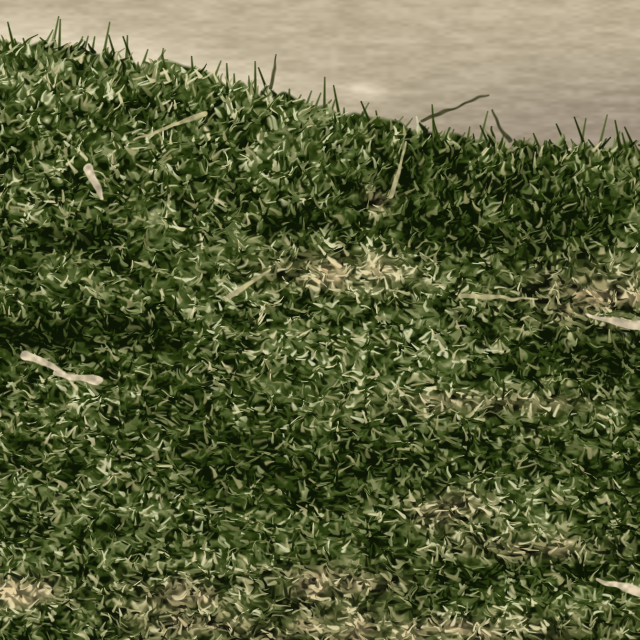
Write a WebGL 2 fragment shader that draws this texture.

```glsl
#version 300 es
precision highp float;
// Rough sunlit turf below a strip of pale pavement.
// Soft patches set shade and dryness; jittered grids of tapered blades are
// painted over noise, then a fringe along the ridge and some loose stalks.
uniform vec2 u_resolution;
out vec4 fragColor;

#define LAYERS 9
#define BLADE_WIDTH 0.0027
#define BLADE_CONTRAST 0.98
#define GROUND_CONTRAST 1.15
#define CLUMP_CONTRAST 0.42
#define BASE_TONE 0.40
#define FRINGE_CELLS 75.0
#define SOFTNESS 0.0009

const vec3 SHADOW = vec3(0.05, 0.085, 0.015);
const vec3 DEEP = vec3(0.17, 0.235, 0.06);
const vec3 LEAF = vec3(0.32, 0.375, 0.19);
const vec3 SAGE = vec3(0.52, 0.545, 0.36);
const vec3 PALE = vec3(0.87, 0.87, 0.71);
const vec3 STRAW = vec3(0.85, 0.75, 0.56);
const vec3 BONE = vec3(0.90, 0.83, 0.71);
const vec3 WOOD = vec3(0.76, 0.72, 0.54);
const vec3 DUSK = vec3(0.25, 0.26, 0.15);

// Stalk ends: five bone, four wood, three dusky
const vec4 STALKS[12] = vec4[12](
  vec4(.04, .447, .10, .418), vec4(.152, .405, .085, .417), vec4(1.01, .072, .935, .095),
  vec4(.14, .735, .158, .692), vec4(1.01, .488, .92, .508), vec4(.355, .535, .42, .58),
  vec4(.61, .693, .637, .78), vec4(.72, .538, .84, .532), vec4(.32, .82, .21, .783),
  vec4(.422, .862, .433, .915), vec4(.66, .812, .765, .854), vec4(.795, .78, .768, .83));

float hash(vec2 p) {
  vec3 q = fract(p.xyx * vec3(0.1031, 0.1030, 0.0973));
  q += dot(q, q.yzx + 33.33);
  return fract((q.x + q.y) * q.z);
}
float noise(vec2 p) {
  vec2 i = floor(p), f = fract(p);
  f = f * f * (3.0 - 2.0 * f);
  return mix(mix(hash(i), hash(i + vec2(1, 0)), f.x),
             mix(hash(i + vec2(0, 1)), hash(i + vec2(1, 1)), f.x), f.y);
}
vec2 warp(vec2 p) { return vec2(noise(p), noise(p + 31.0)) - 0.5; }
float spot(vec2 p, float x, float y, float rx, float ry) {
  vec2 d = (p - vec2(x, y)) / vec2(rx, ry);
  return exp(-dot(d, d));
}
float ridge(float x) { return 0.932 - 0.16 * smoothstep(0.0, 0.85, x); }

vec3 grassRamp(float v, float dry) {
  vec3 c = mix(SHADOW, DEEP, smoothstep(0.0, 0.27, v));
  c = mix(c, LEAF, smoothstep(0.25, 0.5, v));
  c = mix(c, SAGE, smoothstep(0.48, 0.72, v));
  c = mix(c, PALE, smoothstep(0.70, 0.96, v));
  return mix(c, STRAW * clamp(0.1 + 1.1 * v, 0.08, 1.12), dry);
}
// Coverage of a tapered segment; reach is the position along it
float blade(vec2 p, vec2 a, vec2 b, float w, out float reach) {
  vec2 d = b - a;
  reach = clamp(dot(p - a, d) / dot(d, d), 0.0, 1.0);
  float soft = SOFTNESS + 0.5 / u_resolution.y;
  return smoothstep(soft, -soft, length(p - a - d * reach) - w * (1.0 - 0.65 * reach));
}
float shadeMap(vec2 p) {
  float dark = spot(p, .07, .625, .14, .024) + 1.2 * spot(p, .08, .482, .18, .035)
    + .8 * spot(p, .48, .65, .15, .025) + .8 * spot(p, .87, .635, .2, .035)
    + .9 * spot(p, .95, .43, .09, .03) + .55 * spot(p, .38, .28, .3, .05)
    + .55 * spot(p, .72, .72, .25, .05) + .5 * spot(p, .12, .18, .18, .025)
    + .5 * spot(p, .76, .10, .16, .03);
  float lit = spot(p, .13, .875, .2, .045) + .6 * spot(p, .3, .75, .2, .04)
    + .7 * spot(p, .62, .54, .28, .06) + .5 * spot(p, .6, .4, .25, .04);
  float clump = 0.5 * noise(p * vec2(9, 17)) + 0.5 * noise(p * vec2(24, 42) + 5.0) - 0.5;
  return BASE_TONE - 0.31 * dark + 0.12 * lit + CLUMP_CONTRAST * clump;
}
float dryMap(vec2 p) {
  float d = spot(p, .53, .575, .11, .03) + spot(p, .94, .54, .12, .05)
    + .8 * spot(p, .76, .37, .15, .018) + 1.2 * spot(p, .02, .075, .07, .025)
    + .8 * spot(p, .28, .06, .1, .05) + spot(p, .53, .085, .1, .03)
    + spot(p, .7, .20, .06, .03) + .9 * spot(p, .83, .145, .11, .02)
    + .9 * spot(p, .62, .015, .3, .025) + .7 * spot(p, .59, .69, .025, .025);
  return clamp(d * (0.4 + 0.9 * noise(p * vec2(25, 45))), 0.0, 0.85);
}
vec3 pavement(vec2 p) {
  float streak = noise(p * vec2(22, 110)) + 0.7 * noise(p * vec2(90, 230)) - 0.85;
  float dim = smoothstep(0.35, 1.0, p.x) * smoothstep(0.98, 0.78, p.y);
  vec3 c = mix(vec3(0.745, 0.695, 0.59), vec3(0.61, 0.56, 0.49), dim);
  c += 0.14 * smoothstep(0.06, 0.0, p.y - ridge(p.x)) * smoothstep(0.65, 0.25, p.x);
  return c + 0.08 * streak + 0.16 * spot(p, .57, .86, .035, .012);
}
void main() {
  vec2 p = gl_FragCoord.xy / u_resolution;
  float tone = shadeMap(p), dry = dryMap(p), t;
  tone += 0.14 * dry;
  // Mottled ground
  float mottle = 0.6 * noise(p * vec2(55, 85)) + 0.4 * noise(p * vec2(110, 170)) - 0.5;
  vec3 turf = grassRamp(tone - 0.12 + GROUND_CONTRAST * mottle, dry);
  float rim = ridge(p.x) + 0.022 * (noise(vec2(p.x * 45.0, 2.0)) - 0.5);
  vec3 col = mix(turf, pavement(p), smoothstep(-0.004, 0.004, p.y - rim));
  // Upright fringe on the ridge
  for (int i = -3; i <= 3; i++) {
    float id = floor(p.x * FRINGE_CELLS) + float(i);
    float h = hash(vec2(id, 7)), k = hash(vec2(id, 19)), x = (id + h) / FRINGE_CELLS;
    vec2 root = vec2(x, ridge(x) - 0.015);
    vec2 tip = root + vec2((k - 0.45) * 0.05, 0.02 + 0.045 * h * h);
    col = mix(col, grassRamp(0.12 + 0.5 * k, 0.0), blade(p, root, tip, 0.0026, t));
  }
  // Bent blades, finer toward the front
  vec2 q = p + 0.009 * warp(p * 60.0);
  for (int n = 0; n < LAYERS; n++) {
    float cells = 25.0 + 4.0 * float(n);
    for (int k = 0; k < 9; k++) {
      vec2 id = floor(q * cells) + vec2(k % 3 - 1, 1 - k / 3), s = id + 37.0 * float(n + 1);
      float h = hash(s + 3.0), v = hash(s + 71.0), size = hash(s + 157.0);
      vec2 root = (id + vec2(hash(s), hash(s + 113.0))) / cells;
      float below = ridge(root.x) - root.y;
      if (below < 0.0) continue;
      float angle = 1.2 + (h - 0.5) * mix(1.8, 3.6, smoothstep(0.03, 0.3, below));
      vec2 tip = root + vec2(cos(angle), 0.85 * sin(angle)) * (0.3 + 0.7 * size) / cells;
      float m = blade(q, root, tip, BLADE_WIDTH * (0.6 + 0.7 * h), t);
      float light = tone + BLADE_CONTRAST * (v - 0.5) + 0.1 * t;
      float withered = max(0.35 * step(0.72, size) * step(0.5, v), dry * (0.4 + 0.6 * h));
      col = mix(col, grassRamp(light, withered), m * 0.9);
    }
  }
  // Loose stalks and twigs
  q = p + 0.006 * warp(p * 55.0);
  for (int i = 0; i < 12; i++) {
    vec3 tint = i < 5 ? BONE : i < 9 ? WOOD : DUSK;
    float w = i < 5 ? 0.008 : i < 9 ? 0.0045 : 0.003;
    float m = blade(q, STALKS[i].xy, STALKS[i].zw, w, t);
    col = mix(col, tint * (0.75 + 0.4 * noise(p * 130.0)), m * 0.9);
  }
  fragColor = vec4(clamp(col, 0.0, 1.0), 1.0);
}
```
